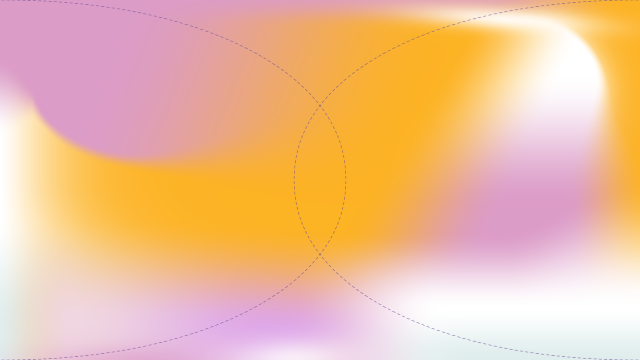
Write a Shadertoy shader that draws this background.

```glsl
// Soft colour-mesh background: orange ground with pink, lilac and white veils,
// overlaid with two dashed rounded ovals that cross in the middle.
// Veils are smooth ramps and Gaussian glows; lengths are in canvas heights.

const vec3 ORANGE = vec3(0.99, 0.70, 0.14);
const vec3 PINK   = vec3(0.86, 0.61, 0.78);
const vec3 LILAC  = vec3(0.87, 0.65, 0.91);
const vec3 ROSE   = vec3(0.94, 0.84, 0.88);
const vec3 MIST   = vec3(0.88, 0.93, 0.93);
const vec3 WHITE  = vec3(1.0);
const vec3 INK    = vec3(0.42, 0.30, 0.58);

// Smooth ramp from 0 at a to 1 at b; a may exceed b.
float ramp(float a, float b, float x) {
    float t = clamp((x - a) / (b - a), 0.0, 1.0);
    return t * t * (3.0 - 2.0 * t);
}

// Elliptical Gaussian glow, tilted by a shear.
float glow(vec2 p, vec2 center, vec2 radii, float shear) {
    vec2 q = p - center;
    q.y -= shear * q.x;
    q /= radii;
    return exp(-dot(q, q));
}

// Arc length of an ellipse from angle 0 to the given angle.
float arcLength(vec2 radii, float angle) {
    const int STEPS = 24;
    float stepSize = angle / float(STEPS), total = 0.0;
    for (int i = 0; i < STEPS; i++) {
        float a = (float(i) + 0.5) * stepSize;
        total += length(radii * vec2(sin(a), cos(a))) * stepSize;
    }
    return total;
}

// Coverage of a dashed superellipse outline.
float dashedOval(vec2 p, vec2 center, vec2 radii, float pixel) {
    const float POWER = 2.13, PERIOD = 0.0145, HALF_WIDTH = 0.0009;
    vec2 q = max(abs(p - center) / radii, 1e-4);
    vec2 slope = POWER * pow(q, vec2(POWER - 1.0)) / radii;
    float field = pow(q.x, POWER) + pow(q.y, POWER) - 1.0;
    float dist = abs(field) / max(length(slope), 1e-3);
    float line = clamp((HALF_WIDTH + 0.5 * pixel - dist) / pixel, 0.0, 1.0);
    float along = arcLength(radii, atan(q.y, q.x));
    float dash = abs(fract(along / PERIOD) - 0.5) * PERIOD;
    return line * clamp((0.3 * PERIOD - dash) / pixel + 0.5, 0.0, 1.0);
}

// Left half: pale side light, lilac floor and the pink upper field.
vec3 leftVeils(vec3 color, vec2 p) {
    float reach = 0.17 + 0.10 * ramp(0.5, 0.2, p.y);
    float side = exp(-pow(max(p.x, 0.0) / reach, 1.4));
    color = mix(color, mix(MIST, WHITE, ramp(0.1, 0.4, p.y)), side);

    float low = ramp(0.40, 0.10, p.y + 0.06 * (p.x - 0.4));
    low *= ramp(0.0, 0.2, p.x);
    color = mix(color, mix(ROSE, LILAC, ramp(0.2, 0.75, p.x)), low);
    color = mix(color, PINK, 0.7 * glow(p, vec2(0.40, -0.01), vec2(0.28, 0.05), 0.0));
    color = mix(color, WHITE, 0.95 * glow(p, vec2(0.88, 0.0), vec2(0.24, 0.055), 0.0));

    // The pink rim is crisp at the left bend and softens on both sides.
    float rim = 0.525 + 0.17 * exp(-max(p.x - 0.09, 0.0) / 0.12);
    float soft = 0.03 + 0.12 * ramp(0.13, 0.0, p.x) + 0.18 * ramp(0.3, 1.0, p.x);
    float field = ramp(rim - 0.5 * soft, rim + soft, p.y);
    field *= ramp(1.3, 0.35, p.x + 0.4 * (1.0 - p.y));
    return mix(color, PINK, field);
}

// Right half: diagonal white-to-pink ribbon with a rounded corner, pale floor.
vec3 rightVeils(vec3 color, vec2 p) {
    color = mix(color, PINK, 0.85 * ramp(0.92, 1.01, p.y) * ramp(1.75, 1.35, p.x));
    color = mix(color, WHITE, 0.9 * glow(p, vec2(1.40, 0.947), vec2(0.25, 0.032), -0.07));

    float across = dot(p - vec2(1.481, 0.861), vec2(0.85, -0.53));
    float ribbon = ramp(-0.185, 0.22 - 0.14 * p.y, across);
    float corner = length(max(p - vec2(1.46, 0.73), 0.0)) - 0.23;
    float soft = mix(0.02, 0.12, ramp(0.85, 0.45, p.y));
    float inside = ramp(soft, -soft, corner);
    float halo = 0.45 * exp(-max(corner, 0.0) / 0.035) * ramp(0.4, 0.7, p.y);
    vec3 tint = mix(PINK, WHITE, ramp(0.42, 0.80, p.y));
    color = mix(color, tint, ribbon * max(inside, halo));

    float floorTop = mix(0.36, 0.50, ramp(1.4, 1.75, p.x));
    float pale = ramp(floorTop, 0.14, p.y) * ramp(0.80, 1.22, p.x);
    vec3 floorTint = mix(WHITE, MIST, ramp(0.15, 0.0, p.y) * ramp(0.9, 1.3, p.x));
    return mix(color, floorTint, pale);
}

void mainImage(out vec4 fragColor, in vec2 fragCoord) {
    const float WIDTH = 16.0 / 9.0;
    vec2 p = fragCoord / iResolution.xy * vec2(WIDTH, 1.0);
    float pixel = 1.0 / iResolution.y;

    vec3 color = rightVeils(leftVeils(ORANGE, p), p);

    // Crossing outlines, centred on the left and right borders.
    vec2 radii = vec2(0.9606, 0.5);
    for (int i = 0; i < 2; i++) {
        vec2 center = vec2(float(i) * WIDTH, 0.5);
        color = mix(color, INK, 0.65 * dashedOval(p, center, radii, pixel));
    }
    fragColor = vec4(color, 1.0);
}
```
